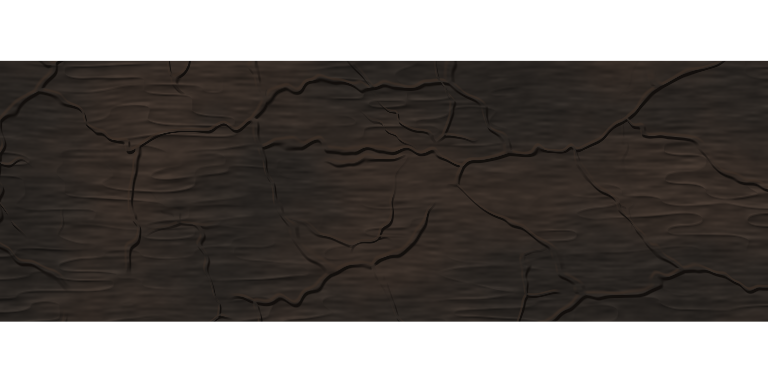
A Shadertoy shader for this texture:

```glsl
// A dark band of weathered, bark-like wood between white margins.
// Stretched noise forms the horizontal grain, warped Voronoi borders form the
// branching cracks, and both are embossed by a light from the upper left.

const vec3 WOOD_GRAY = vec3(0.168, 0.150, 0.136);
const vec3 WOOD_BROWN = vec3(0.192, 0.158, 0.136);
const vec3 RIDGE_LIT = vec3(0.250, 0.192, 0.153);
const vec3 CRACK_DARK = vec3(0.065, 0.052, 0.044);
const float BAND_BOTTOM = 0.1624;
const float BAND_TOP = 0.8415;

vec2 hash2(vec2 p) {
    vec3 q = fract(p.xyx * vec3(0.1031, 0.1030, 0.0973));
    q += dot(q, q.yzx + 33.33);
    return fract((q.xx + q.yz) * q.zy);
}

float noise(vec2 p) {
    vec2 i = floor(p), f = fract(p);
    f = f * f * (3.0 - 2.0 * f);
    float low = mix(hash2(i).x, hash2(i + vec2(1, 0)).x, f.x);
    float high = mix(hash2(i + vec2(0, 1)).x, hash2(i + vec2(1, 1)).x, f.x);
    return mix(low, high, f.y);
}

float fbm(vec2 p) {
    float sum = 0.0, amp = 0.5;
    for (int i = 0; i < 4; i++) {
        sum += amp * noise(p);
        p = p * 2.03 + vec2(17.3, 9.1);
        amp *= 0.5;
    }
    return sum / 0.9375;
}

vec2 warp(vec2 p, float freq, float amount) {
    vec2 offset = vec2(noise(p * freq + 3.7), noise(p * freq + 41.2));
    return p + amount * (offset - 0.5);
}

// Distance to the nearest border between Voronoi cells
float cellBorder(vec2 p) {
    vec2 cell = floor(p), f = fract(p);
    vec2 nearest = vec2(0), nearestCell = vec2(0);
    float best = 9.0;
    for (int y = -1; y <= 1; y++)
    for (int x = -1; x <= 1; x++) {
        vec2 g = vec2(x, y);
        vec2 r = g + hash2(cell + g) - f;
        if (dot(r, r) < best) {
            best = dot(r, r);
            nearest = r;
            nearestCell = g;
        }
    }
    float border = 9.0;
    for (int y = -2; y <= 2; y++)
    for (int x = -2; x <= 2; x++) {
        vec2 g = nearestCell + vec2(x, y);
        vec2 r = g + hash2(cell + g) - f;
        vec2 d = r - nearest;
        if (dot(d, d) > 1e-5)
            border = min(border, dot(0.5 * (nearest + r), normalize(d)));
    }
    return border;
}

// Raised crack lips; a noise mask breaks the network into loose branches
float crackLayer(vec2 p, vec2 scale, float width, float gap, float seed) {
    float d = cellBorder(p * scale + seed) * 2.0 / (scale.x + scale.y);
    float w = width * mix(0.5, 1.3, noise(p * 6.0 + seed));
    float mask = smoothstep(gap, gap + 0.13, noise(p * 4.3 + seed * 2.0));
    return mask * (1.0 - smoothstep(0.25 * w, w, d));
}

float crackHeight(vec2 p) {
    vec2 q = warp(warp(p, 6.0, 0.09), 27.0, 0.026);
    float mainCracks = crackLayer(q, vec2(2.4, 3.3), 0.0105, 0.24, 5.0);
    float twigs = crackLayer(q, vec2(4.3, 5.4), 0.0065, 0.62, 23.0);
    return max(mainCracks, 0.8 * twigs);
}

// Long wavy fibres with finer streaks between them
float grainHeight(vec2 p) {
    p.y += 0.022 * (noise(p * vec2(5, 9)) - 0.5);
    float fibres = noise(p * vec2(7, 46));
    float wrinkles = 1.0 - abs(2.0 * noise(p * vec2(9, 38) + 31.0) - 1.0);
    wrinkles = pow(wrinkles, 4.0) * smoothstep(0.3, 0.7, noise(p * vec2(4, 7)));
    float streaks = noise(p * vec2(24, 115) + 11.0);
    return 0.6 * fibres + 0.55 * wrinkles + 0.28 * streaks;
}

vec3 woodColor(vec2 p) {
    vec2 toLight = vec2(-0.0035, 0.0070);
    float grain = grainHeight(p) - grainHeight(p + 0.75 * toLight);
    float crack = crackHeight(p) - crackHeight(p + toLight);

    // Broad stains and fine mottling
    float stain = fbm(p * vec2(3, 4) + 8.0);
    float mottle = fbm(p * vec2(30, 55)) - 0.5;
    vec3 color = mix(WOOD_GRAY, WOOD_BROWN, smoothstep(0.3, 0.7, stain));
    color *= 1.0 + 0.35 * (stain - 0.5) + 0.22 * mottle;
    color *= 1.0 + clamp(0.85 * grain, -0.42, 0.30);

    // Lit upper lips and shadowed lower lips
    color = mix(color, RIDGE_LIT, 0.60 * clamp(crack, 0.0, 1.0));
    return mix(color, CRACK_DARK, 0.95 * clamp(-1.3 * crack, 0.0, 1.0));
}

void mainImage(out vec4 fragColor, in vec2 fragCoord) {
    vec2 p = fragCoord / iResolution.y;
    float pixel = 1.0 / iResolution.y;
    float inside = min(p.y - BAND_BOTTOM, BAND_TOP - p.y);
    float band = clamp(inside / pixel + 0.5, 0.0, 1.0);
    fragColor = vec4(mix(vec3(1), woodColor(p), band), 1.0);
}
```
